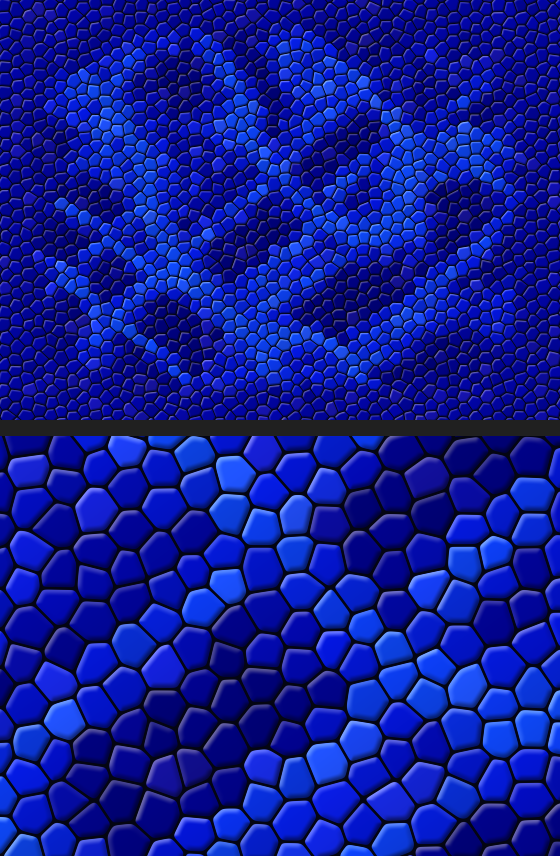
Top, the full canvas; bottom, a detail of the centre.
Reproduce this texture procedurally as a WebGL 1 fragment shader.

```glsl
precision highp float;
// Blue mosaic of small, rounded, irregular tiles with dark grout.
// Tiles are Voronoi cells of a jittered hexagon grid, bevelled by a light from
// the upper left; crossing noise ridges pick out ribbons of brighter tiles.
uniform vec2 u_resolution;

const float TILES = 32.5;         // tile heights along the canvas height
const float COLUMN_STEP = 0.866;  // column spacing of a regular hexagon grid
const float JITTER = 0.42;        // scatter of the tile centres
const float ROUNDING = 30.0;      // higher gives sharper tile corners
const float GROUT = 0.034;        // half width of the gaps, in tiles
const float BEVEL = 0.21;         // depth of the lit rim, in tiles
const float RIBBON_WIDTH = 0.50;
const vec2 LIGHT = vec2(-0.60, 0.80);

const vec3 GROUT_COLOR = vec3(0.015, 0.018, 0.07);
const vec3 SHADE_COLOR = vec3(0.00, 0.00, 0.42);
const vec3 BASE_COLOR = vec3(0.005, 0.015, 0.61);
const vec3 MID_COLOR = vec3(0.01, 0.08, 0.81);
const vec3 BRIGHT_COLOR = vec3(0.05, 0.26, 0.90);
const vec3 VIOLET_TINT = vec3(0.08, 0.06, 0.05);
const vec3 GLINT = vec3(0.42, 0.40, 0.15);

vec2 hash2(vec2 p) {
  vec3 q = fract(p.xyx * vec3(0.1031, 0.1030, 0.0973));
  q += dot(q, q.yzx + 33.33);
  return fract((q.xx + q.yz) * q.zy);
}

float noise(vec2 p) {
  vec2 i = floor(p);
  vec2 f = fract(p);
  f = f * f * (3.0 - 2.0 * f);
  float low = mix(hash2(i).x, hash2(i + vec2(1.0, 0.0)).x, f.x);
  float high = mix(hash2(i + vec2(0.0, 1.0)).x, hash2(i + 1.0).x, f.x);
  return mix(low, high, f.y);
}

// Centre of the tile with the given grid index; odd columns are shifted.
vec2 tileCenter(vec2 id) {
  vec2 shift = vec2(0.5, 0.5 * mod(id.x, 2.0) + 0.25);
  vec2 regular = (id + shift) * vec2(COLUMN_STEP, 1.0);
  return regular + JITTER * (hash2(id + 40.0) - 0.5);
}

// Bright line where noise, stretched along an angle, crosses its mean.
float ridge(vec2 p, float angle, float seed) {
  float c = cos(angle);
  float s = sin(angle);
  vec2 along = vec2(c * p.x + s * p.y, c * p.y - s * p.x);
  float n = noise(along * vec2(2.2, 7.5) + seed);
  return 1.0 - smoothstep(0.0, RIBBON_WIDTH, abs(2.0 * n - 1.0));
}

// Flat colour of one tile, from its place on the canvas and its hash.
vec3 tileColor(vec2 id, vec2 place, vec2 halfSize) {
  vec2 rnd = hash2(id + 91.0);
  vec2 p = place - halfSize;
  vec2 squared = p * p / (halfSize * halfSize);
  float inside = 1.0 - smoothstep(0.74, 0.95, sqrt(length(squared)));
  p += 0.06 * (vec2(noise(place * 5.0 + 7.0), noise(place * 5.0 + 31.0)) - 0.5);
  float glow = max(ridge(p, -0.66, 13.0), 0.8 * ridge(p, 0.66, 57.0));
  glow = inside * clamp(glow + 0.35 * (rnd.x - 0.5), 0.0, 1.0);

  float hollow = inside * (1.0 - smoothstep(0.0, 0.3, glow));
  vec3 color = mix(BASE_COLOR, SHADE_COLOR, 0.7 * hollow);
  color = mix(color, MID_COLOR, smoothstep(0.15, 0.5, glow));
  color = mix(color, BRIGHT_COLOR, smoothstep(0.5, 1.0, glow));
  color *= 0.92 + 0.16 * rnd.y;
  return color + VIOLET_TINT * smoothstep(0.8, 1.0, rnd.x);
}

void main() {
  vec2 uv = gl_FragCoord.xy / u_resolution.y;
  vec2 p = uv * TILES;
  vec2 cell = floor(p / vec2(COLUMN_STEP, 1.0));

  // Nearest tile centre.
  vec2 id = cell;
  vec2 toCenter = vec2(9.0);
  for (int y = -2; y <= 2; y++) {
    for (int x = -1; x <= 1; x++) {
      vec2 candidate = cell + vec2(float(x), float(y));
      vec2 d = tileCenter(candidate) - p;
      if (dot(d, d) < dot(toCenter, toCenter)) {
        toCenter = d;
        id = candidate;
      }
    }
  }

  // Smooth distance to the tile border, and its outward direction.
  float total = 0.0;
  vec2 outward = vec2(0.0);
  for (int y = -2; y <= 2; y++) {
    for (int x = -2; x <= 2; x++) {
      if (x == 0 && y == 0) continue;
      vec2 other = tileCenter(id + vec2(float(x), float(y))) - p;
      vec2 normal = normalize(other - toCenter);
      float weight = exp(-ROUNDING * dot(0.5 * (toCenter + other), normal));
      total += weight;
      outward += normal * weight;
    }
  }
  float border = -log(total) / ROUNDING;
  float facing = dot(outward / total, LIGHT);

  // Bevel: pale rim towards the light, dark rim away from it.
  vec2 halfSize = 0.5 * vec2(u_resolution.x / u_resolution.y, 1.0);
  vec3 color = tileColor(id, (p + toCenter) / TILES, halfSize);
  float rim = 1.0 - smoothstep(GROUT, BEVEL, border);
  float strength = 0.55 + 0.5 * hash2(id + 17.0).x;
  color *= 1.0 - 0.08 * dot(toCenter, LIGHT);
  color += GLINT * rim * strength * smoothstep(0.0, 0.9, facing);
  color *= 1.0 - 0.5 * rim * smoothstep(0.0, 0.9, -facing);

  float pixel = TILES / u_resolution.y;
  float fill = smoothstep(GROUT - 0.6 * pixel, GROUT + 0.6 * pixel, border);
  gl_FragColor = vec4(mix(GROUT_COLOR, color, fill), 1.0);
}
```
